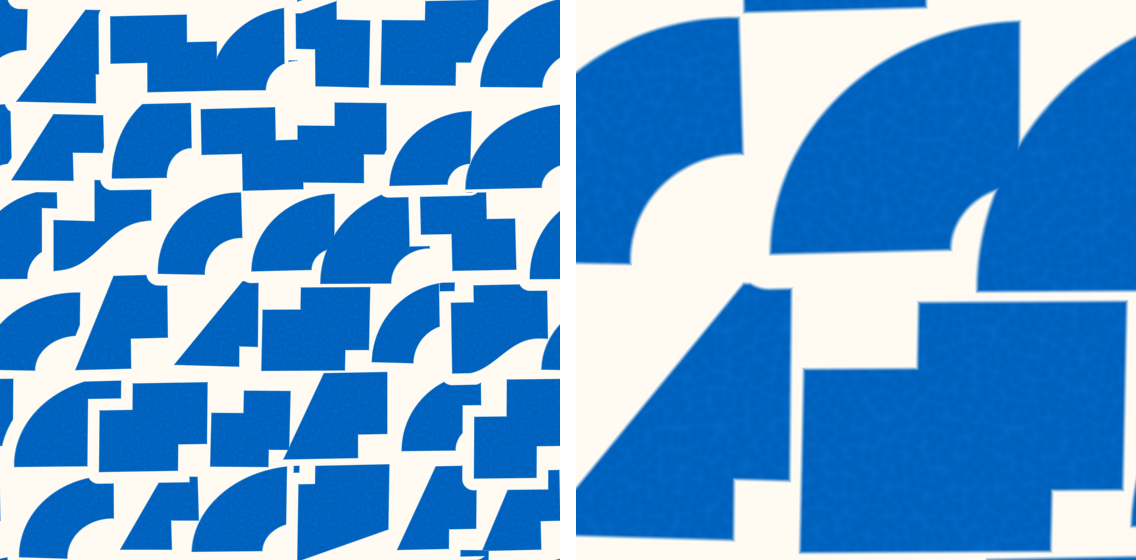
Left: the whole. Right: its middle third, enlarged.
Give the GLSL for this pattern, as a WebGL 2 fragment shader.

```glsl
#version 300 es
precision highp float;
// Cut-paper abstract: blue fans, steps, wedges and leaning blocks on cream.
// Rows of jittered cells each hold one shape; a later shape either joins the
// earlier ones or trims a cream margin out of them. All cell ids wrap.

uniform vec2 u_resolution;
out vec4 outColor;

const int GRID = 6;
const int GRAIN_GRID = 170;
const vec3 CREAM = vec3(1.0, 0.98, 0.95);
const vec3 BLUE = vec3(0.0, 0.39, 0.75);

// Three random values from a wrapped cell id and a seed.
vec3 hash(ivec2 cell, int count, int seed) {
  ivec2 id = ((cell % count) + count) % count;
  uvec3 v = uvec3(id, seed) * 1664525u + 1013904223u;
  v.x += v.y * v.z; v.y += v.z * v.x; v.z += v.x * v.y;
  v ^= v >> 16u;
  v.x += v.y * v.z; v.y += v.z * v.x; v.z += v.x * v.y;
  return vec3(v >> 8u) / 16777216.0;
}

float box(vec2 p, vec2 halfSize) {
  vec2 q = abs(p) - halfSize;
  return length(max(q, 0.0)) + min(max(q.x, q.y), 0.0);
}

float ellipse(vec2 p, vec2 radii) {
  return (length(p / radii) - 1.0) * min(radii.x, radii.y);
}

float cutOut(float d, float hole) { return max(d, -hole); }

// Quarter disc bulging to the upper left, hollowed at its lower right corner.
float fan(vec2 p, vec2 size, float hollow) {
  vec2 q = p - size * vec2(1.0, -1.0);
  float d = max(box(p, size), ellipse(q, 2.0 * size));
  return cutOut(d, ellipse(q, size * mix(0.5, 1.0, hollow)));
}

// Block with two opposite corners notched away.
float steps(vec2 p, vec2 size, vec3 rnd) {
  p.x *= rnd.z < 0.6 ? 1.0 : -1.0;
  vec2 corner = size * vec2(-1.0, 1.0);
  float d = cutOut(box(p, size), box(p - corner, size * mix(vec2(0.5), vec2(1.0, 0.8), rnd.xy)));
  return cutOut(d, box(p + corner, size * mix(vec2(0.4), vec2(0.8, 1.0), rnd.yz)));
}

// Block whose base climbs to the right, sometimes in a gentle wave.
float wedge(vec2 p, vec2 size, vec3 rnd) {
  float wave = 0.07 * step(0.5, rnd.z) * sin(6.0 * p.x);
  float base = mix(0.3, 0.55, rnd.x) * (p.x + size.x) - size.y + wave;
  float d = max(box(p, size), 0.88 * (base - p.y));
  vec2 corner = size * vec2(-1.0, 1.0);
  return cutOut(d, box(p - corner, size * mix(vec2(0.3), vec2(0.9), rnd.yx)));
}

// Block with a diagonal left side and a notch under the right side.
float leaning(vec2 p, vec2 size, vec3 rnd) {
  vec2 q = p + size;
  float d = max(box(p, size), (mix(0.4, 0.8, rnd.x) * q.y - q.x) * 0.84);
  return cutOut(d, box(p - size * vec2(1.0, -1.0), size * mix(vec2(0.3), vec2(0.8), rnd.yz)));
}

float paperShape(vec2 p, float kind, vec2 size, vec3 rnd) {
  if (kind < 0.33) return fan(p, size, rnd.x);
  if (kind < 0.62) return steps(p, size, rnd);
  if (kind < 0.84) return wedge(p, size, rnd);
  return leaning(p, size, rnd);
}

// Signed distance to all the paper, in cell units.
float collage(vec2 p, float margin) {
  float d = 1.0;
  int row = int(floor(p.y));
  for (int j = -1; j <= 1; j++) {
    float shift = hash(ivec2(0, row + j), GRID, 7).x;
    int column = int(floor(p.x - shift));
    for (int i = -1; i <= 1; i++) {
      ivec2 cell = ivec2(column + i, row + j);
      vec3 form = hash(cell, GRID, 1);
      vec3 place = hash(cell, GRID, 2);
      vec3 detail = hash(cell, GRID, 3);
      vec2 q = p - vec2(cell) - vec2(shift + 0.5, 0.5) - 0.2 * (place.xy - 0.5);
      q += 0.06 * (detail.zx - 0.5) * q.yx;
      vec2 size = mix(vec2(0.42, 0.39), vec2(0.60, 0.54), form.xy);
      float s = paperShape(q, form.z, size, detail);
      if (place.z > 0.35) d = cutOut(d, s - margin);
      d = min(d, s);
    }
  }
  return d;
}

// Cellular noise: distance to the nearest scattered speck.
float cellular(vec2 p, int count) {
  ivec2 base = ivec2(floor(p));
  float nearest = 1.0;
  for (int k = 0; k < 9; k++) {
    ivec2 cell = base + ivec2(k % 3, k / 3) - 1;
    nearest = min(nearest, length(vec2(cell) + hash(cell, count, 5).xy - p));
  }
  return nearest;
}

void main() {
  vec2 uv = gl_FragCoord.xy / u_resolution;
  float soft = float(GRID) * max(0.0016, 0.7 / min(u_resolution.x, u_resolution.y));
  float d = collage(uv * float(GRID), 0.125);
  float grain = cellular(uv * float(GRAIN_GRID), GRAIN_GRID) - 0.5;
  vec3 ink = BLUE + 0.035 * grain;
  outColor = vec4(mix(ink, CREAM, smoothstep(-soft, soft, d)), 1.0);
}
```
